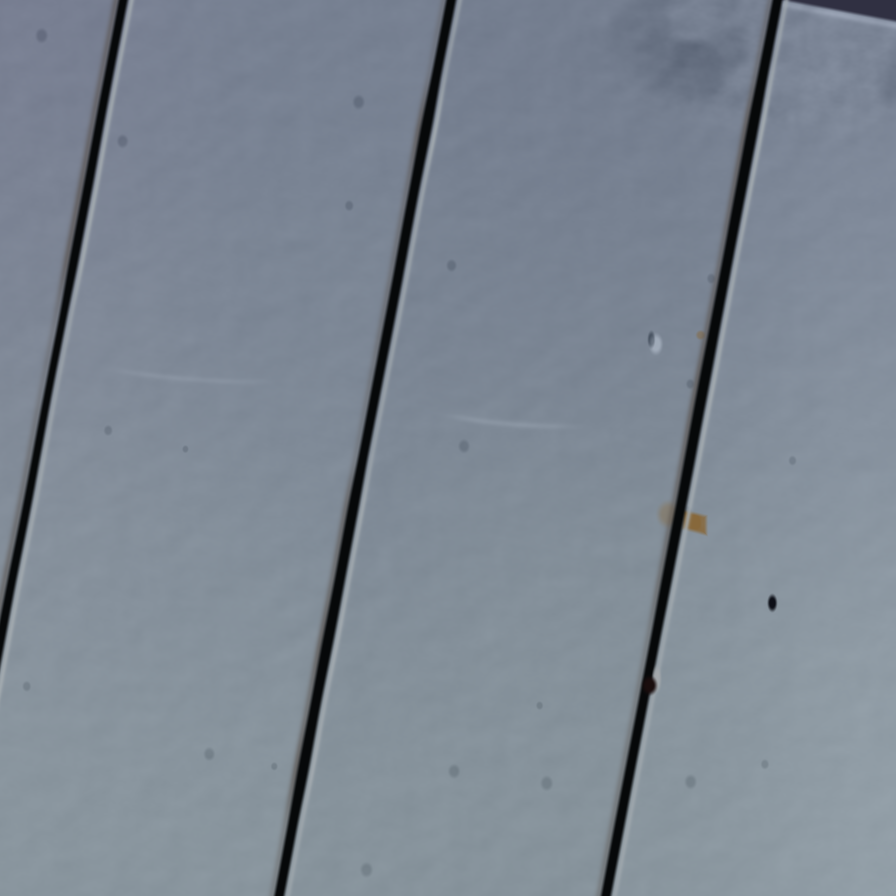
This texture is drawn by a Shadertoy shader. Its source:

```glsl
// Painted blue-grey boards divided by slanted dark grooves with a lit right lip.
// The grooves repeat along a sheared coordinate; embossed value noise gives the
// paint its relief, and scattered specks, scratches and rust give it wear.

float hash(vec2 p) {
    return fract(sin(dot(p, vec2(127.1, 311.7))) * 43758.5453);
}

float noise(vec2 p) {
    vec2 i = floor(p), f = fract(p);
    f = f * f * (3.0 - 2.0 * f);
    return mix(mix(hash(i), hash(i + vec2(1, 0)), f.x),
               mix(hash(i + vec2(0, 1)), hash(i + vec2(1, 1)), f.x), f.y);
}

float fbm(vec2 p) {
    float sum = 0.0, amp = 0.5;
    for (int i = 0; i < 4; i++) {
        sum += amp * noise(p);
        p = p * 2.03 + 17.3;
        amp *= 0.5;
    }
    return sum;
}

// Soft elliptical spot: 1 at the centre, 0 outside
float spot(vec2 p, vec2 centre, vec2 radius) {
    return 1.0 - smoothstep(0.5, 1.3, length((p - centre) / radius));
}

// Faint curved scratch running right from its start
float scratch(vec2 p, vec2 start, float len) {
    float t = (p.x - start.x) / len;
    float y = start.y - 0.025 * t * (1.6 - t);
    float ends = smoothstep(0.0, 0.3, t) * (1.0 - smoothstep(0.6, 1.0, t));
    return ends * exp(-pow((p.y - y) / 0.0035, 2.0));
}

// Small dark specks, at most one per jittered cell
float specks(vec2 p) {
    vec2 cell = floor(p * 11.0);
    vec2 centre = (cell + 0.25 + 0.5 * vec2(hash(cell), hash(cell + 5.7))) / 11.0;
    float size = mix(0.003, 0.007, hash(cell + 2.3));
    return step(0.83, hash(cell + 9.1)) * spot(p, centre, vec2(size, size * 1.2));
}

void mainImage(out vec4 fragColor, in vec2 fragCoord) {
    vec2 uv = fragCoord / iResolution.xy;
    float soft = 0.0018 + 0.7 / iResolution.y;

    // Sheared coordinate; d is the distance from the nearest groove
    float across = uv.x - 0.311 - 0.192 * uv.y;
    float groove = floor(across / 0.365 + 0.5);
    float board = floor(across / 0.365);
    float d = (across - groove * 0.365) * 0.982;
    d += 0.0012 * (noise(vec2(uv.y * 9.0, groove * 7.0)) - 0.5);

    // Paint: cool and dim at the top, paler and greyer below
    float shade = uv.y + 0.22 * (fbm(uv * 3.0 + 4.0) - 0.5);
    vec3 col = mix(vec3(0.535, 0.583, 0.617), vec3(0.462, 0.500, 0.568),
                   smoothstep(0.0, 1.05, shade));
    col += 0.012 * (hash(vec2(board, 3.0)) - 0.5);
    col += vec3(0.012, 0.0, 0.008) * (1.0 - smoothstep(0.0, 0.35, uv.x)) * uv.y;
    col += 0.035 * smoothstep(0.72, 1.0, uv.x) * (1.0 - 0.4 * uv.y);

    // Embossed relief, stronger where the paint is rough at the upper right
    float rough = spot(uv, vec2(0.9, 0.95), vec2(0.22, 0.1));
    vec2 q = uv * vec2(34.0, 42.0);
    float relief = fbm(q) - fbm(q + vec2(-0.3, 0.35));
    col += relief * (0.035 + 0.06 * rough);
    col -= 0.07 * rough * smoothstep(0.4, 0.7, fbm(uv * 14.0));

    // Specks, scratches and a chip
    col -= 0.075 * specks(uv);
    col += 0.035 * scratch(uv, vec2(0.11, 0.59), 0.22);
    col += 0.045 * scratch(uv, vec2(0.48, 0.54), 0.19);
    col += 0.14 * spot(uv, vec2(0.732, 0.616), vec2(0.007, 0.011));
    col -= 0.20 * spot(uv, vec2(0.727, 0.621), vec2(0.004, 0.009));

    // Rust beside the right groove
    vec2 r = abs(uv - vec2(0.775, 0.417) + vec2(0.0, 0.25 * (uv.x - 0.775)));
    float rust = 1.0 - smoothstep(-0.003, 0.003, max(r.x - 0.013, r.y - 0.010));
    rust *= 0.65 + 0.5 * noise(uv * 130.0);
    rust += 0.35 * spot(uv, vec2(0.746, 0.426), vec2(0.012, 0.014));
    rust += 0.45 * spot(uv, vec2(0.782, 0.626), vec2(0.005));
    col = mix(col, vec3(0.53, 0.39, 0.19), clamp(rust, 0.0, 0.9));

    // Nail hole
    col = mix(col, vec3(0.05, 0.06, 0.09), spot(uv, vec2(0.862, 0.327), vec2(0.005, 0.009)));

    // Dark strip and pale rim above the last board's upper end
    float edge = uv.y - 1.0 + 0.19 * (uv.x - 0.875);
    float last = step(1.0, board);
    col += 0.09 * last * exp(-pow((edge + 0.005) / 0.004, 2.0));
    col = mix(col, vec3(0.19, 0.19, 0.26), last * smoothstep(-soft, soft, edge));

    // Groove: brown stain on the left, lit lip on the right, black gap
    float wear = noise(vec2(uv.y * 14.0, groove * 5.0 + 2.0));
    float halfGap = 0.0052 + 0.0010 * wear - 0.0010 * step(groove, -0.5);
    float stain = exp(-pow((d + 0.008) / 0.004, 2.0));
    col = mix(col, vec3(0.34, 0.31, 0.29), stain * (0.2 + 0.45 * wear));
    float lip = exp(-pow((d - halfGap - 0.0045) / 0.0028, 2.0));
    col = mix(col, vec3(0.64, 0.67, 0.69), lip * (0.55 + 0.35 * wear));
    float gap = 1.0 - smoothstep(-soft, soft, abs(d) - halfGap);
    col = mix(col, vec3(0.025, 0.033, 0.037), gap);

    // Splintered knot on the right groove
    col = mix(col, vec3(0.66, 0.67, 0.68), 0.7 * spot(uv, vec2(0.733, 0.242), vec2(0.005, 0.014)));
    col = mix(col, vec3(0.10, 0.05, 0.05), spot(uv, vec2(0.725, 0.235), vec2(0.008, 0.010)));

    fragColor = vec4(clamp(col, 0.0, 1.0), 1.0);
}
```
